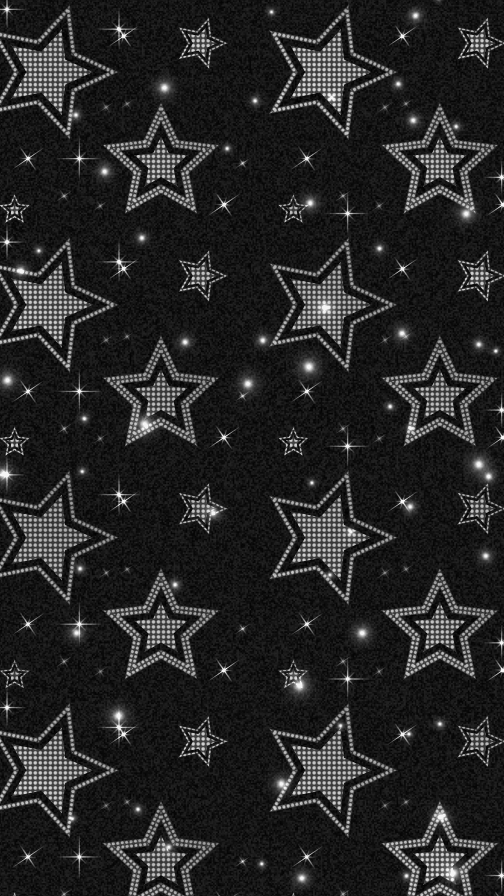
Give the GLSL for this pattern, as a WebGL 2 fragment shader.

```glsl
#version 300 es
precision highp float;

#define SPAN 432.0               // units across the canvas
#define TILE vec2(239.0, 199.5)  // size of one repeat
#define BACKDROP 0.078
#define GRAIN 0.13
#define STUD_PITCH 4.3
#define METAL 0.23
#define SHINE 0.76
#define INNER_RATIO 0.48         // notch radius over tip radius
#define GLOW_CELL 46.0
#define GLOW_CHANCE 0.42

uniform vec2 u_resolution;
out vec4 fragColor;

const float PI = 3.14159;

// Centre, tip radius, rotation
const vec4 STARS[4] = vec4[4](
    vec4(41.0, 107.7, 61.0, 0.0), vec4(138.0, 29.0, 53.0, 1.571),
    vec4(172.0, 132.5, 23.5, 0.0), vec4(12.5, 189.0, 14.0, 1.571));
// Rim width, inset of the studded core
const vec2 RIMS[4] = vec2[4](
    vec2(4.0, 9.5), vec2(7.2, 12.3), vec2(2.0, 4.0), vec2(1.7, 3.2));
// Centre, reach: upright flares, spread over two repeats
const vec3 FLARES[5] = vec3[5](
    vec3(68.0, 33.5, 20.0), vec3(298.0, 186.0, 19.0), vec3(102.0, 144.5, 19.0),
    vec3(6.0, 161.5, 17.0), vec3(430.0, 17.5, 16.0));
// Centre, reach, strength: tilted glints in each repeat
const vec4 GLINTS[8] = vec4[8](
    vec4(24.0, 33.5, 17.0, 0.75), vec4(106.0, 138.5, 16.0, 0.8),
    vec4(192.0, 193.5, 17.0, 0.85), vec4(208.0, 29.5, 8.0, 0.4),
    vec4(91.0, 77.5, 8.0, 0.25), vec4(109.0, 80.5, 7.0, 0.25),
    vec4(55.0, 1.5, 9.0, 0.3), vec4(86.0, 192.5, 8.0, 0.25));

float hash(vec2 p) {
    vec3 q = fract(p.xyx * 0.1031);
    q += dot(q, q.yzx + 33.33);
    return fract((q.x + q.y) * q.z);
}

float noise(vec2 p) {
    vec2 i = floor(p), f = smoothstep(0.0, 1.0, fract(p));
    return mix(mix(hash(i), hash(i + vec2(1, 0)), f.x),
               mix(hash(i + vec2(0, 1)), hash(i + vec2(1, 1)), f.x), f.y);
}

vec2 wrap(vec2 p, vec2 period) { return p - period * round(p / period); }

mat2 turn(float a) { return mat2(cos(a), -sin(a), sin(a), cos(a)); }

// Mitred distance to a five-pointed star, and position along its edge
vec2 star(vec2 p, float radius) {
    float sector = PI / 5.0;
    float a = mod(atan(p.y, p.x) + sector, 2.0 * sector) - sector;
    vec2 tip = vec2(radius, 0.0);
    vec2 q = length(p) * vec2(cos(a), abs(sin(a))) - tip;
    vec2 edge = normalize(radius * INNER_RATIO * vec2(cos(sector), sin(sector)) - tip);
    return vec2(dot(q, vec2(edge.y, -edge.x)), dot(q, edge));
}

float cover(float d, float px) { return 1.0 - smoothstep(-0.6 * px, 0.6 * px, d); }

float stud(vec2 uv) { return 1.0 - smoothstep(0.16, 0.52, length(fract(uv) - 0.5)); }

// Crossed tapering rays
float cross4(vec2 p, float reach, float width) {
    vec2 taper = max(1.0 - abs(p) / reach, 0.0);
    vec2 thin = 1.0 - smoothstep(vec2(0.0), vec2(width), abs(p.yx));
    return max(taper.x * thin.x, taper.y * thin.y);
}

float sparkle(vec2 p, float reach, float width) {
    float core = 0.6 * exp(-dot(p, p) / 5.0);
    return cross4(p, reach, width) + 0.6 * cross4(turn(PI / 4.0) * p, reach * 0.5, width) + core;
}

// Soft lights scattered without regard to the repeat
float glows(vec2 p) {
    float light = 0.0;
    vec2 home = floor(p / GLOW_CELL);
    for (int j = -1; j <= 1; j++)
    for (int i = -1; i <= 1; i++) {
        vec2 cell = home + vec2(i, j) + 40.0;
        if (hash(cell) > GLOW_CHANCE) continue;
        vec2 spot = cell - 40.0 + vec2(hash(cell + 17.3), hash(cell + 51.7));
        float size = mix(1.5, 4.0, pow(hash(cell + 83.1), 2.0));
        float d = length(p - spot * GLOW_CELL) / size;
        light += 0.75 * exp(-d * d) + 0.26 * exp(-d * d / 7.0);
    }
    return light;
}

void main() {
    float px = SPAN / u_resolution.x;
    vec2 p = gl_FragCoord.xy * px;
    float grain = (noise(p / 1.3) - 0.5) * GRAIN;
    float tone = BACKDROP + grain;

    // Sparkles behind the stars
    float rayWidth = max(1.1, px);
    for (int i = 0; i < 5; i++) {
        vec2 d = wrap(p - FLARES[i].xy, TILE * vec2(2.0, 1.0));
        tone += 0.7 * sparkle(d, FLARES[i].z, rayWidth);
    }
    for (int i = 0; i < 8; i++) {
        vec2 d = turn(0.6) * wrap(p - GLINTS[i].xy, TILE);
        tone += GLINTS[i].w * sparkle(d * vec2(1.0, 1.3), GLINTS[i].z, rayWidth);
    }

    // Studded stars: rim, dark channel, core
    for (int i = 0; i < 4; i++) {
        vec2 offset = p - STARS[i].xy, d = wrap(offset, TILE);
        vec2 s = star(turn(STARS[i].w) * d, STARS[i].z);
        float rim = RIMS[i].x, rows = max(1.0, floor(rim / 3.4));
        float body = cover(s.x, px), core = cover(s.x + RIMS[i].y, px);
        float band = body - cover(s.x + rim, px);
        float light = 1.0 - 0.12 * dot(d, vec2(0.7)) / STARS[i].z;
        light *= 0.92 + 0.16 * hash(round(offset / TILE) + float(i) * 7.0 + 20.0);
        float rimStud = stud(vec2(s.y / 3.8, -s.x / rim * rows));
        float coreStud = stud(d / STUD_PITCH);
        tone = mix(tone, BACKDROP * 0.85 + grain, body);
        tone = mix(tone, mix(METAL, SHINE * 0.9, rimStud) * light + grain, band);
        tone = mix(tone, mix(METAL, SHINE, coreStud) * light + grain * 0.5, core);
    }

    tone += glows(p) * (1.0 - 0.5 * tone);
    fragColor = vec4(vec3(clamp(tone, 0.0, 0.96)), 1.0);
}
```
